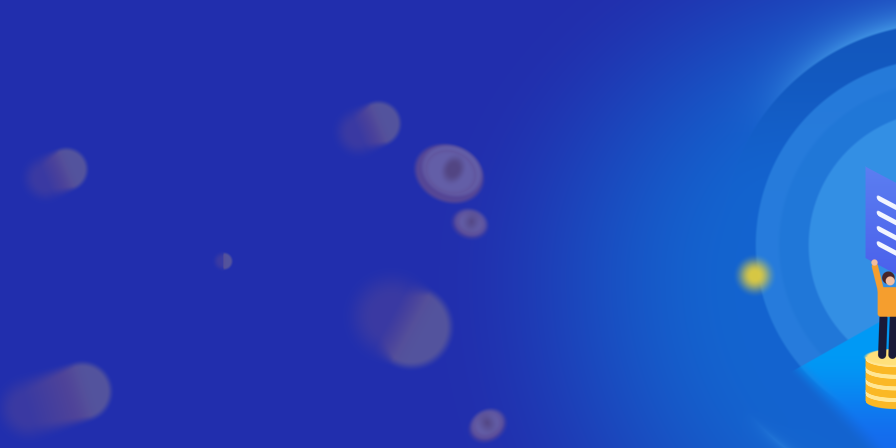
Write a WebGL 2 fragment shader that draws this background.

```glsl
#version 300 es
precision highp float;

uniform vec2 u_resolution;
out vec4 fragColor;

#define NAVY vec3(0.130, 0.182, 0.678)
#define AZURE vec3(0.075, 0.390, 0.810)
#define SKY vec3(0.210, 0.570, 0.900)
#define MAUVE vec3(0.370, 0.290, 0.570)
#define LILAC vec3(0.400, 0.390, 0.670)
#define GOLD vec3(0.980, 0.720, 0.150)
#define HUB vec2(2.104, 0.453)
#define RIM_RADIUS 0.494
#define RING_RADIUS 0.417
#define DISC_RADIUS 0.299
#define COIN_COUNT 8

// Centre, radius and trail length of each drifting coin
const vec4 COINS[COIN_COUNT] = vec4[](
    vec4(0.148, 0.622, 0.046, 0.050), vec4(0.845, 0.724, 0.048, 0.048),
    vec4(1.006, 0.616, 0.078, 0.0), vec4(1.050, 0.502, 0.037, 0.0),
    vec4(0.918, 0.270, 0.088, 0.050), vec4(0.184, 0.126, 0.063, 0.125),
    vec4(1.088, 0.052, 0.040, 0.0), vec4(0.500, 0.417, 0.018, 0.003));
const float TILTS[COIN_COUNT] = float[](0.4, 0.4, -0.4, -0.3, -0.5, 0.3, 0.5, 0.0);

float cover(float d, float blur) {
    float w = blur + 0.75 / u_resolution.y;
    return smoothstep(w, -w, d);
}

void paint(inout vec3 col, vec3 ink, float d) {
    col = mix(col, ink, cover(d, 0.0));
}

float box(vec2 p, vec2 halfSize) {
    vec2 q = abs(p) - halfSize;
    return length(max(q, 0.0)) + min(max(q.x, q.y), 0.0);
}

float capsule(vec2 p, vec2 a, vec2 b, float r) {
    vec2 ab = b - a;
    return length(p - a - ab * clamp(dot(p - a, ab) / dot(ab, ab), 0.0, 1.0)) - r;
}

float ellipse(vec2 p, vec2 r) {
    return (length(p / r) - 1.0) * min(r.x, r.y);
}

vec3 backdrop(vec2 p) {
    // Wide glow, shorter above the hub
    vec2 g = p - vec2(HUB.x, 0.38);
    g.y *= g.y > 0.0 ? 1.25 : 1.0;
    vec3 col = mix(NAVY, AZURE, smoothstep(1.14, 0.45, length(g)));

    // Luminous outer rims at top and bottom
    float d = length(p - HUB);
    float topRim = smoothstep(0.68, 0.98, p.y) * exp(-max(d - RIM_RADIUS, 0.0) / 0.035);
    col = mix(col, vec3(0.32, 0.68, 0.94), 0.75 * topRim);
    float lowRim = exp(-abs(d - 0.573) / 0.012) * smoothstep(0.09, 0.0, p.y);
    col = mix(col, SKY, 0.4 * lowRim);
    col = mix(col, mix(AZURE, vec3(0.07, 0.34, 0.74), smoothstep(0.5, 0.95, p.y)),
              cover(d - RIM_RADIUS, 0.002) * smoothstep(0.45, 0.8, p.y));

    // Nested ring, band and disc
    col = mix(col, vec3(0.16, 0.50, 0.87), 0.85 * cover(d - RING_RADIUS, 0.002));
    col = mix(col, vec3(0.12, 0.46, 0.84), 0.75 * cover(d - 0.365, 0.004));
    col = mix(col, SKY, 0.9 * cover(d - DISC_RADIUS, 0.002));

    // Sloping floor
    vec2 f = p - vec2(1.784, 0.18);
    vec3 floorCol = mix(vec3(0.08, 0.42, 0.93), vec3(0.0, 0.60, 0.96), smoothstep(0.0, 0.22, p.y));
    return mix(col, floorCol, cover(f.y - 0.565 * f.x, 0.001) * cover(-f.y - 1.07 * f.x, 0.035));
}

void drawCoin(inout vec3 col, vec2 p, float radius, float trail, float tilt) {
    float c = cos(tilt), s = sin(tilt);
    vec2 q = vec2(c * p.x + s * p.y, c * p.y - s * p.x);
    if (trail > 0.0) {
        // Motion blur grows and fades toward the tail
        float t = clamp(-q.x / trail, 0.0, 1.0);
        float d = length(q + vec2(t * trail, 0.0)) - radius * (1.0 - 0.12 * t);
        float a = cover(d, radius * mix(0.12, 0.38, t)) * mix(0.85, 0.4, t);
        col = mix(col, mix(LILAC * 0.9, MAUVE, smoothstep(-0.4, 0.6, -q.x / radius)), a);
    } else {
        // Thick edge, face and embossed centre
        vec2 r = radius * vec2(1.0, 0.8);
        float blur = 0.002 + 0.0002 / radius;
        col = mix(col, MAUVE, 0.85 * cover(ellipse(q + radius * vec2(0.02, 0.06), r), blur));
        col = mix(col, LILAC, 0.8 * cover(ellipse(q - radius * vec2(0.02, 0.05), r * 0.86), blur));
        col = mix(col, MAUVE, 0.45 * cover(abs(ellipse(q, r * 0.72)) - radius * 0.025, blur));
        col = mix(col, MAUVE * 0.8, 0.7 * cover(ellipse(q - radius * vec2(0.04, 0.1), r * vec2(0.25, 0.4)), blur * 2.0));
    }
}

void drawScene(inout vec3 col, vec2 p) {
    // Slanted sheet with ruled lines
    vec2 q = p - vec2(1.932, 0.526);
    q.y += 0.53 * q.x;
    paint(col, mix(vec3(0.28, 0.36, 0.92), vec3(0.42, 0.60, 0.96), p.y * 2.0 - 0.7), box(q - vec2(0.1, 0.0), vec2(0.1, 0.102)));
    float row = clamp(round((q.y + 0.055) / 0.034), 0.0, 3.0);
    paint(col, vec3(0.95, 0.96, 1.0), capsule(q, vec2(0.031, row * 0.034 - 0.055), vec2(0.2, row * 0.034 - 0.055), 0.006));

    // Banded stack of gold discs
    vec2 k = p - vec2(2.0, 0.203);
    float bend = k.y + 0.018 * sqrt(max(1.0 - k.x * k.x / 0.0046, 0.0));
    float body = max(abs(k.x) - 0.068, max(k.y, -bend - 0.098));
    float stripe = abs(fract(bend / 0.026) - 0.5);
    paint(col, mix(GOLD, vec3(1.0, 0.90, 0.58), smoothstep(0.28, 0.36, stripe)), body);
    paint(col, vec3(1.0, 0.88, 0.48), ellipse(k, vec2(0.068, 0.018)));

    // Figure with a raised arm
    for (int i = 0; i < 2; i++) {
        float x = 1.969 + 0.023 * float(i);
        paint(col, vec3(0.10, 0.10, 0.22), capsule(p, vec2(x + 0.003, 0.29), vec2(x, 0.208), 0.009));
    }
    paint(col, vec3(0.96, 0.62, 0.18), box(p - vec2(1.982, 0.326), vec2(0.016, 0.026)) - 0.007);
    paint(col, vec3(0.96, 0.62, 0.18), capsule(p, vec2(1.953, 0.405), vec2(1.968, 0.345), 0.007));
    paint(col, vec3(0.95, 0.74, 0.62), length(p - vec2(1.952, 0.414)) - 0.007);
    paint(col, vec3(0.28, 0.14, 0.16), length(p - vec2(1.983, 0.380)) - 0.014);
    paint(col, vec3(0.95, 0.74, 0.62), length(p - vec2(1.987, 0.373)) - 0.010);
}

void main() {
    vec2 p = gl_FragCoord.xy / u_resolution.y;
    vec3 col = backdrop(p);
    for (int i = 0; i < COIN_COUNT; i++)
        drawCoin(col, p - COINS[i].xy, COINS[i].z, COINS[i].w, TILTS[i]);
    drawScene(col, p);
    // Warm spark on the ring
    float spark = length(p - vec2(1.685, 0.385));
    col = mix(col, vec3(0.88, 0.80, 0.24), 0.95 * smoothstep(0.050, 0.008, spark));
    fragColor = vec4(col, 1.0);
}
```
